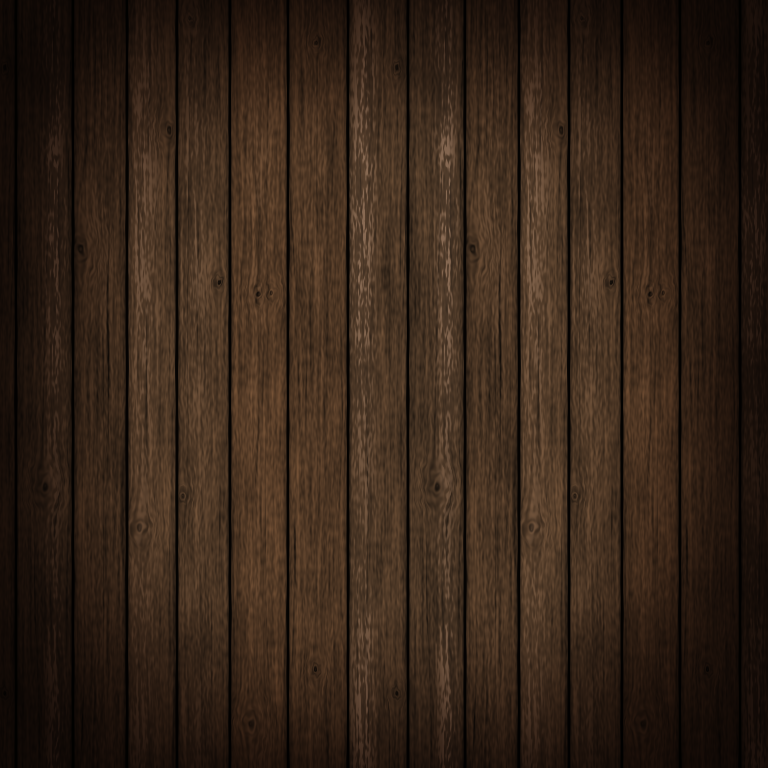
Give the GLSL for this texture, as a WebGL 2 fragment shader.

```glsl
#version 300 es
precision highp float;

uniform vec2 u_resolution;
out vec4 fragColor;

// Layout: seven planks, repeated across
const float TILE_WIDTH = 0.5104;
const float TILE_START = 0.0208;
const float GAP_HALF_WIDTH = 0.0018;
const float SEAMS[8] = float[8](0.0, 0.0742, 0.1445, 0.2096, 0.2786, 0.3542, 0.4323, 0.5104);

// Plank tints, and worn streaks as centre, width, strength
const vec3 WOOD = vec3(0.292, 0.213, 0.146);
const vec3 WORN = vec3(0.560, 0.440, 0.350);
const vec3 GAP = vec3(0.018, 0.011, 0.007);
const float TONE[7] = float[7](0.90, 0.92, 1.06, 0.96, 1.02, 0.96, 0.96);
const float WARMTH[7] = float[7](0.0, 0.3, 0.1, 0.2, 0.7, 0.6, 0.1);
const vec3 WEAR[7] = vec3[7](
  vec3(0.050, 0.011, 1.00), vec3(0.110, 0.020, 0.12), vec3(0.163, 0.018, 0.55),
  vec3(0.232, 0.020, 0.25), vec3(0.315, 0.020, 0.12), vec3(0.390, 0.020, 0.08),
  vec3(0.452, 0.014, 1.00));
const float WEAR_PERIOD = 0.8165;

// Knots as x inside the tile, y, radius
const int KNOT_COUNT = 14;
const vec3 KNOTS[14] = vec3[14](
  vec3(0.083, 0.674, 0.013), vec3(0.161, 0.310, 0.012), vec3(0.198, 0.831, 0.009),
  vec3(0.264, 0.633, 0.007), vec3(0.217, 0.355, 0.007), vec3(0.315, 0.618, 0.008),
  vec3(0.333, 0.618, 0.008), vec3(0.305, 0.057, 0.012), vec3(0.391, 0.128, 0.007),
  vec3(0.391, 0.945, 0.007), vec3(0.496, 0.911, 0.007), vec3(0.496, 0.098, 0.007),
  vec3(0.038, 0.368, 0.012), vec3(0.227, 0.977, 0.006));

// Lighting
const float VIGNETTE_START = 0.50;
const float VIGNETTE_END = 1.12;
const float SHADOW_LEVEL = 0.20;

vec2 gradient(vec2 cell) {
  vec3 h = fract(cell.xyx * vec3(0.1031, 0.1030, 0.0973));
  h += dot(h, h.yzx + 33.33);
  return fract((h.xx + h.yz) * h.zy) * 2.0 - 1.0;
}

float noise(vec2 p) {
  vec2 i = floor(p), f = p - i;
  vec2 w = f * f * f * (f * (f * 6.0 - 15.0) + 10.0);
  vec2 e = vec2(1.0, 0.0);
  float low = mix(dot(gradient(i), f), dot(gradient(i + e), f - e), w.x);
  float high = mix(dot(gradient(i + e.yx), f - e.yx), dot(gradient(i + 1.0), f - 1.0), w.x);
  return mix(low, high, w.y);
}

// Thin lines of even width that wander along the grain and fade in and out
float hairlines(vec2 g, float count, float halfWidth) {
  float phase = g.x * count + 1.8 * noise(g * vec2(count * 0.25, 2.2));
  float d = abs(fract(phase) - 0.5) / count;
  float present = smoothstep(-0.02, 0.3, noise(vec2(floor(phase) * 3.7, g.y * 4.0)));
  return present * (1.0 - smoothstep(0.0, halfWidth, d));
}

// Bends the grain around each knot; returns bent position and knot shade
vec3 bendAroundKnots(vec2 p, float left, float right) {
  vec2 bent = p;
  float shade = 0.0;
  for (int i = 0; i < KNOT_COUNT; i++) {
    vec3 knot = KNOTS[i];
    if (knot.x < left || knot.x > right) continue;
    vec2 d = (p - knot.xy) * vec2(1.0, 0.6);
    float r = length(d) / knot.z;
    r += 0.6 * noise(d / knot.z * 1.5 + float(i) * 5.0);
    bent.x -= d.x * 0.85 * exp(-r * r * 0.35);
    shade += exp(-r * r * 1.4) * (0.14 + 0.24 * sin(r * 11.0));
    shade += 0.25 * exp(-r * r * 14.0);
  }
  return vec3(bent, shade);
}

void main() {
  vec2 uv = gl_FragCoord.xy / u_resolution;
  float pixel = 1.0 / min(u_resolution.x, u_resolution.y);

  // Plank under this point
  vec2 p = vec2(mod(uv.x - TILE_START, TILE_WIDTH), uv.y);
  int plank = 0;
  for (int i = 1; i < 7; i++) plank += int(step(SEAMS[i], p.x));
  float left = SEAMS[plank], right = SEAMS[plank + 1];
  float seed = float(plank) * 7.3 + 20.0;

  // Grain layers, from broad stains to fine fibres
  vec3 bend = bendAroundKnots(p, left, right);
  vec2 g = vec2(bend.x + 0.003 * noise(vec2(p.x * 20.0, p.y * 5.0 + seed)), bend.y + seed);
  float stain = noise(g * vec2(26.0, 7.0)) + 0.6 * noise(g * vec2(60.0, 24.0));
  float bands = noise(g * vec2(105.0, 2.4));
  float fibres = noise(g * vec2(270.0, 12.0));
  float specks = noise(g * vec2(390.0, 95.0));
  float rings = sin(g.x * 620.0 + 9.0 * noise(g * vec2(16.0, 2.2)));
  float lines = 0.30 * hairlines(g, 62.0, 0.0021) + 0.24 * hairlines(g + 3.1, 125.0, 0.0018);

  float tone = TONE[plank] + 0.06 + 0.24 * stain + 0.20 * bands + 0.42 * fibres;
  tone += 0.42 * specks + 0.04 * rings - lines - bend.z;
  vec3 colour = WOOD * max(tone, 0.12);
  colour *= mix(vec3(1.0), vec3(1.04, 0.97, 0.90), WARMTH[plank]);

  // Flaked pale streaks
  vec3 wear = WEAR[plank];
  float across = (p.x - wear.x + 0.008 * noise(vec2(seed, p.y * 9.0))) / wear.y;
  float along = 0.65 + 0.35 * cos(6.28318 * (p.y - 0.74) / WEAR_PERIOD);
  float flakes = smoothstep(-0.05, 0.45, fibres + 0.9 * specks + 0.6 * stain + 0.1 * rings);
  float worn = wear.z * exp(-across * across) * along * (0.15 + flakes);
  colour = mix(colour, WORN, clamp(worn, 0.0, 0.85));

  // Shaded plank edges and dark gaps
  float edge = min(p.x - left, right - p.x);
  colour *= mix(0.74, 1.0, smoothstep(0.0, 0.008, edge));
  float gapWidth = GAP_HALF_WIDTH * (1.0 + 0.6 * noise(vec2(p.y * 22.0, seed)));
  float solid = smoothstep(gapWidth - 0.6 * pixel, gapWidth + 0.6 * pixel, edge);

  // Rounded vignette, warmer as it darkens
  vec2 c = abs(uv * 2.0 - 1.0) * vec2(1.0, 0.94);
  float reach = pow(dot(c * c, c), 1.0 / 3.0) + 0.07 * noise(uv * 5.0 + 3.0);
  float light = mix(1.0, SHADOW_LEVEL, smoothstep(VIGNETTE_START, VIGNETTE_END, reach));
  colour *= pow(vec3(light), vec3(0.95, 1.12, 1.22));

  fragColor = vec4(mix(GAP * light, colour, solid), 1.0);
}
```
